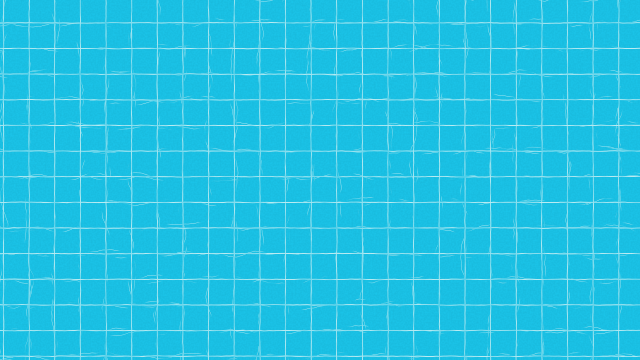
This texture is drawn by a WebGL 2 fragment shader. Its source:

```glsl
#version 300 es
precision highp float;
// Cyan squared paper with fine hand-worn white rules and stray hairline strokes.

#define CELL 0.07122            // grid pitch, in canvas heights
#define ORIGIN vec2(0.0096, 0.0106)
#define LINE_WIDTH 0.0024
#define HAIR_WIDTH 0.0014
#define WOBBLE 0.0014           // sway of the main rules
#define STRAY 0.024             // reach of the loose strokes
#define STRANDS 2
#define GRAIN 0.035
#define PAPER vec3(0.10, 0.75, 0.89)
#define CHALK vec3(0.83, 0.95, 0.96)

uniform vec2 u_resolution;
out vec4 fragColor;

// Integer hash of a lattice point, turned into a unit gradient.
vec2 gradient(vec2 cell) {
    uvec2 q = uvec2(ivec2(cell)) * uvec2(1597334673u, 3812015801u);
    uint h = (q.x ^ q.y) * 1597334673u;
    h = (h ^ (h >> 15)) * 2246822519u;
    h ^= h >> 13;
    float angle = float(h & 65535u) / 65536.0 * 6.28318;
    return vec2(cos(angle), sin(angle));
}

float gradientNoise(vec2 p) {
    vec2 i = floor(p), f = p - i;
    vec2 u = f * f * f * (f * (f * 6.0 - 15.0) + 10.0);
    vec2 e = vec2(1.0, 0.0);
    float low = mix(dot(gradient(i), f),
                    dot(gradient(i + e.xy), f - e.xy), u.x);
    float high = mix(dot(gradient(i + e.yx), f - e.yx),
                     dot(gradient(i + e.xx), f - e.xx), u.x);
    return mix(low, high, u.y);
}

// Share of a pixel covered by a stroke whose centre is d away.
float stroke(float d, float width, float pixel) {
    float right = min(d + 0.5 * pixel, 0.5 * width);
    float left = max(d - 0.5 * pixel, -0.5 * width);
    return max(right - left, 0.0) / pixel;
}

// One family of parallel rules: across is normal to them, along follows them.
float rules(float across, float along, float family, float pixel) {
    float id = round(across / CELL);
    float d = across - id * CELL;
    float t = along / CELL;
    float seed = id * 11.0 + family * 503.0 + 0.43;

    // Main rule, slightly uneven in position and strength
    float sway = WOBBLE * (gradientNoise(vec2(t * 1.3, seed))
                         + 0.6 * gradientNoise(vec2(t * 5.0, seed + 1.0)));
    float strength = 0.85 + 0.5 * gradientNoise(vec2(t * 2.3, seed + 2.0));
    float ink = stroke(d - sway, LINE_WIDTH, pixel) * clamp(strength, 0.4, 1.0);

    // Broken hairlines that drift away from the rule and back
    for (int k = 0; k < STRANDS; k++) {
        float s = seed + 3.0 + 2.0 * float(k);
        float drift = STRAY * gradientNoise(vec2(t * 0.8 + 0.3 * float(k), s))
                    + 0.003 * gradientNoise(vec2(t * 4.0, s + 0.5));
        float gate = smoothstep(0.08, 0.40, gradientNoise(vec2(t * 1.5, s + 1.0)));
        ink = max(ink, 0.75 * gate * stroke(d - drift, HAIR_WIDTH, pixel));
    }
    return ink;
}

void main() {
    float pixel = 1.0 / u_resolution.y;
    vec2 p = gl_FragCoord.xy * pixel - ORIGIN;

    // Paper with faint grain
    float grain = gradientNoise(p * 210.0) + 0.4 * gradientNoise(p * 113.0 + 40.0);
    vec3 color = PAPER * (1.0 + GRAIN * grain);

    // Upright and level rules
    float upright = rules(p.x, p.y, 1.0, pixel);
    float level = rules(p.y, p.x, 2.0, pixel);
    float ink = max(upright * 0.9, level);
    color = mix(color, CHALK, clamp(ink, 0.0, 1.0));

    fragColor = vec4(color, 1.0);
}
```
